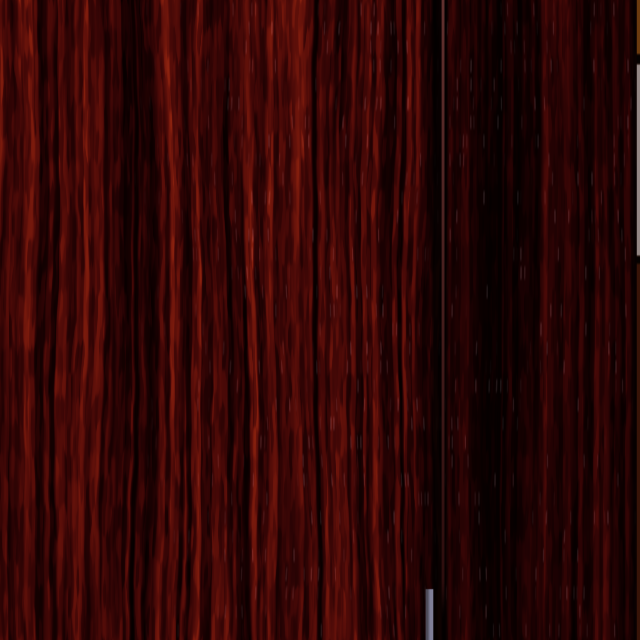
This texture is drawn by a WebGL 2 fragment shader. Its source:

```glsl
#version 300 es
precision highp float;

uniform vec2 u_resolution;
out vec4 fragColor;

vec3 hash3(vec2 p) {
    vec3 q = fract(p.xyx * vec3(0.1031, 0.1030, 0.0973));
    q += dot(q, q.yxz + 33.33);
    return fract((q.xxy + q.yzz) * q.zyx);
}

// Soft cellular noise: jittered cell values blended by distance, centred on 0
float cellular(vec2 p) {
    vec2 cell = floor(p);
    float total = 0.0, weights = 0.0;
    for (int j = -1; j <= 1; j++) {
        for (int i = -1; i <= 1; i++) {
            vec2 id = cell + vec2(i, j);
            vec3 h = hash3(id + 40.0);
            vec2 d = id + 0.15 + 0.7 * h.xy - p;
            float w = exp(-8.0 * dot(d, d));
            total += w * h.z;
            weights += w;
        }
    }
    return (total / weights - 0.5) / 0.22;
}

// Smooth-edged interval from a to b
float band(float x, float a, float b, float soft) {
    return smoothstep(a - soft, a + soft, x) * (1.0 - smoothstep(b - soft, b + soft, x));
}

// Short pale pores scattered along the grain
float pores(vec2 p) {
    vec2 grid = p * vec2(190.0, 34.0);
    vec3 h = hash3(floor(grid) + 300.0);
    vec2 d = abs(fract(grid) - vec2(0.35 + 0.3 * h.x, 0.5));
    float dash = (1.0 - smoothstep(0.1, 0.35, d.x)) * (1.0 - smoothstep(0.2, 0.48, d.y));
    return dash * smoothstep(0.86, 1.0, h.z);
}

vec3 wood(vec2 uv) {
    float rightPanel = smoothstep(0.688, 0.694, uv.x);

    // Gentle sway of the vertical grain
    vec2 p = uv;
    float sway = 0.004 * sin(uv.y * 5.0 + uv.x * 9.0)
               + 0.0016 * sin(uv.y * 13.0 + uv.x * 31.0)
               + 0.0006 * sin(uv.y * 47.0 + uv.x * 110.0);
    p.x += sway * mix(1.0, 0.4, rightPanel);

    // Stripes from broad bands down to fine fibres
    float grain = 0.36 * cellular(p * vec2(18.0, 0.5))
                + 0.50 * cellular(p * vec2(52.0, 0.6) + vec2(7.0, 11.0))
                + 0.68 * cellular(p * vec2(125.0, 1.1) + vec2(3.0, 23.0))
                + 0.34 * cellular(p * vec2(230.0, 24.0) + vec2(9.0, 57.0));

    // Square root of the red level, falling off to the right
    float level = mix(0.485 - 0.10 * uv.x, 0.335, rightPanel);
    level += mix(0.108, 0.078, rightPanel) * grain;

    // Repeating dark veins
    float vein = abs(fract((p.x - 0.21) / 0.285 + 0.5) - 0.5) * 0.285;
    level *= 1.0 - 0.6 * (1.0 - smoothstep(0.001, 0.006, vein));

    level = clamp(level, 0.14, 0.74);
    float red = level * level;
    vec3 color = vec3(red, 0.45 * red * red, max(0.11 * red - 0.004, 0.0));
    float poreShare = smoothstep(0.15, 0.45, uv.x);
    return color + vec3(0.10, 0.085, 0.09) * pores(p) * poreShare;
}

void main() {
    vec2 uv = gl_FragCoord.xy / u_resolution;
    float soft = max(0.0012, 0.7 / u_resolution.x);
    vec3 color = wood(uv);

    // Shadowed joint with a thin lit edge
    color *= 1.0 - 0.85 * band(uv.x, 0.675, 0.699, 0.004);
    vec3 edgeColor = mix(vec3(0.17, 0.04, 0.04), vec3(0.42, 0.21, 0.20), uv.y);
    float edge = band(uv.x, 0.690, 0.6945, soft) * smoothstep(0.03, 0.10, uv.y);
    color = mix(color, edgeColor, 0.9 * edge);

    // Metal strip at the foot of the joint
    float strip = band(uv.x, 0.665, 0.677, soft) * (1.0 - smoothstep(0.078, 0.081, uv.y));
    vec3 metal = mix(vec3(0.30, 0.29, 0.34), vec3(0.50, 0.50, 0.60),
                     smoothstep(0.667, 0.673, uv.x));
    color = mix(color, metal, strip);

    // Dark margin and the sliver beyond the panel
    color *= 1.0 - 0.75 * smoothstep(0.982, 0.992, uv.x);
    vec3 sliver = mix(vec3(0.22, 0.08, 0.03), vec3(0.58, 0.53, 0.52),
                      band(uv.y, 0.60, 0.90, 0.003));
    sliver = mix(sliver, vec3(0.42, 0.23, 0.06), smoothstep(0.912, 0.918, uv.y));
    sliver *= 1.0 - 0.9 * (band(uv.y, 0.90, 0.915, 0.003) + band(uv.y, 0.588, 0.60, 0.003));
    color = mix(color, sliver, smoothstep(0.995 - soft, 0.995 + soft, uv.x));

    fragColor = vec4(color, 1.0);
}
```
